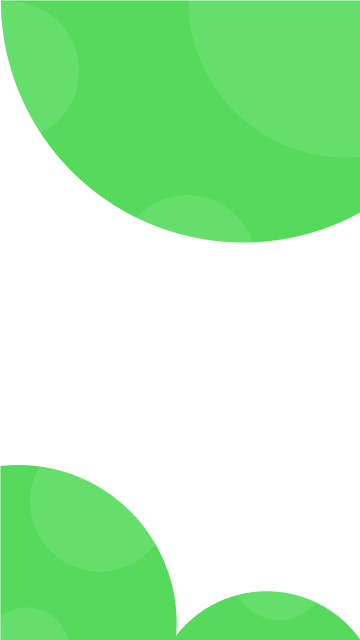
Give the GLSL for this background, as a WebGL 1 fragment shader.

```glsl
precision highp float;
// Large green discs enter a white canvas from the top and bottom edges.
// Each disc carries paler bubbles clipped to its outline; all shapes are
// circle distance functions with edges smoothed over one pixel.

uniform vec2 u_resolution;

// Layout units: the canvas is 432 wide and 768 high, origin at lower left.
const vec2 CANVAS = vec2(432.0, 768.0);
const float HAIRLINE = 0.5; // white margin on the top and left edges

const vec3 WHITE = vec3(1.0);
const vec3 GREEN = vec3(0.333, 0.855, 0.357);
const vec3 PALE_GREEN = vec3(0.396, 0.871, 0.420);

// Circles are stored as centre x, centre y, radius.
const vec3 TOP_DISC = vec3(292.0, 768.0, 291.0);
const vec3 TOP_BUBBLE_RIGHT = vec3(415.0, 768.0, 189.0);
const vec3 TOP_BUBBLE_LEFT = vec3(11.5, 683.0, 83.5);
const vec3 TOP_BUBBLE_LOW = vec3(225.0, 452.0, 82.0);

const vec3 LEFT_DISC = vec3(22.0, 20.0, 190.0);
const vec3 LEFT_BUBBLE_HIGH = vec3(120.0, 166.0, 84.0);
const vec3 LEFT_BUBBLE_LOW = vec3(32.0, -12.5, 51.5);

const vec3 RIGHT_DISC = vec3(320.0, -79.0, 137.5);
const vec3 RIGHT_BUBBLE = vec3(335.0, 80.0, 56.0);

// Antialiased coverage of a circle at point p.
float cover(vec2 p, vec3 circle, float pixel) {
  float d = length(p - circle.xy) - circle.z;
  return clamp(0.5 - d / pixel, 0.0, 1.0);
}

// Blends a disc over the base, tinted where its bubbles lie.
vec3 paintDisc(vec3 base, float disc, float bubbles) {
  return mix(base, mix(GREEN, PALE_GREEN, bubbles), disc);
}

void main() {
  vec2 p = gl_FragCoord.xy / u_resolution * CANVAS;
  float pixel = CANVAS.x / u_resolution.x;
  vec3 color = WHITE;

  // Top disc
  float bubbles = max(cover(p, TOP_BUBBLE_RIGHT, pixel),
                  max(cover(p, TOP_BUBBLE_LEFT, pixel),
                      cover(p, TOP_BUBBLE_LOW, pixel)));
  color = paintDisc(color, cover(p, TOP_DISC, pixel), bubbles);

  // Lower left disc
  bubbles = max(cover(p, LEFT_BUBBLE_HIGH, pixel),
                cover(p, LEFT_BUBBLE_LOW, pixel));
  color = paintDisc(color, cover(p, LEFT_DISC, pixel), bubbles);

  // Lower right disc
  bubbles = cover(p, RIGHT_BUBBLE, pixel);
  color = paintDisc(color, cover(p, RIGHT_DISC, pixel), bubbles);

  // Hairline margin
  float inset = min(p.x, CANVAS.y - p.y) - HAIRLINE;
  color = mix(WHITE, color, clamp(0.5 + inset / pixel, 0.0, 1.0));

  gl_FragColor = vec4(color, 1.0);
}
```
